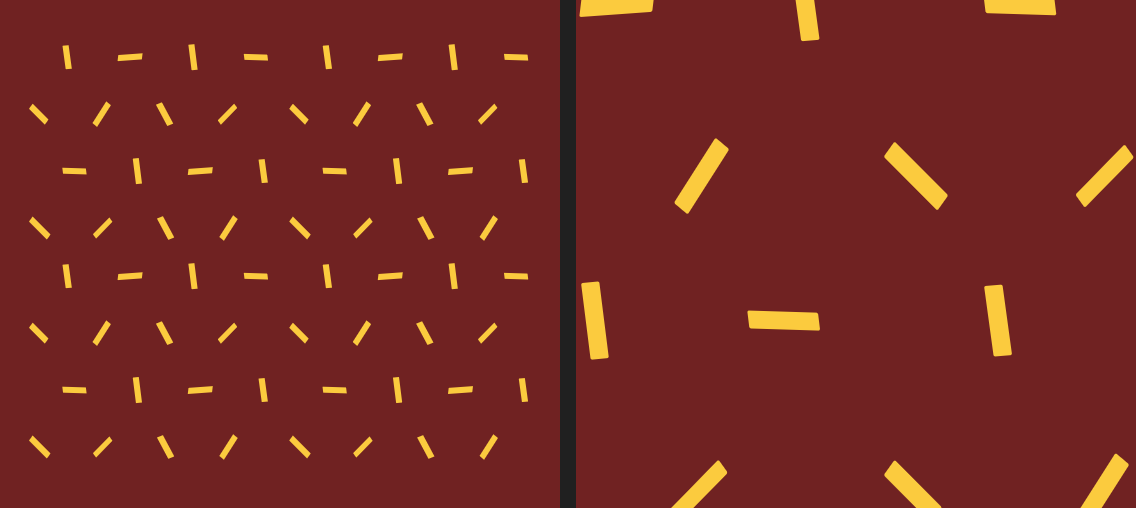
Left: the whole. Right: its middle third, enlarged.
This pattern is drawn by a WebGL 1 fragment shader. Its source:

```glsl
precision highp float;
// Short golden dashes scattered in staggered rows on a dark red ground.
// Each tile holds four rows of four dashes; every dash is a slanted, softly
// rounded parallelogram found by cell lookup, and the tile repeats 2 by 2.

uniform vec2 u_resolution;

// Lengths are in layout units: the canvas is 696 units high, y pointing down.
const float CANVAS_HEIGHT = 696.0;
const vec2  TILE_COUNT    = vec2(2.0, 2.0);
const vec2  TILE_SIZE     = vec2(356.5, 300.0);
const vec2  DASH_PITCH    = vec2(86.2, 78.0);
const float FIRST_ROW_Y   = 78.4;
const vec4  ROW_START_X   = vec4(92.0, 53.1, 102.0, 54.5);
const float CORNER_RADIUS = 0.9;
const float LONG_STRETCH  = 1.13;

const vec3 GROUND_COLOR = vec3(0.44, 0.133, 0.133);
const vec3 DASH_COLOR   = vec3(0.985, 0.795, 0.245);

float cross2(vec2 a, vec2 b) {
  return a.x * b.y - a.y * b.x;
}

// Rounded parallelogram centred on the origin, spanned by two full sides.
float parallelogramDistance(vec2 p, vec2 side, vec2 end) {
  float halfArea = 0.5 * abs(cross2(side, end));
  vec2 d = vec2((abs(cross2(p, end)) - halfArea) / length(end),
                (abs(cross2(p, side)) - halfArea) / length(side));
  d += CORNER_RADIUS;
  return length(max(d, 0.0)) + min(max(d.x, d.y), 0.0) - CORNER_RADIUS;
}

// Upright and level dashes: long side in xy, cut end in zw.
vec4 straightDash(float kind) {
  if (kind < 0.5) return vec4(4.4, 32.2, 8.4, -0.7);
  if (kind < 1.5) return vec4(33.3, -2.4, -1.0, 8.4);
  if (kind < 2.5) return vec4(4.4, 35.0, 8.3, -0.8);
  return vec4(32.3, 1.0, 1.0, 8.2);
}

// Leaning dashes, alternating down-right and up-right.
vec4 leaningDash(float kind) {
  if (kind < 0.5) return vec4(21.7, 21.8, 5.0, -7.0);
  if (kind < 1.5) return vec4(19.0, -29.8, 6.3, 5.3);
  if (kind < 2.5) return vec4(15.6, 29.2, 8.2, -3.3);
  return vec4(22.5, -23.0, 4.3, 6.0);
}

// Even rows are straight, odd rows lean; the lower pair runs in reverse order.
vec4 dashAt(float row, float column) {
  if (row < 0.5) return straightDash(column);
  if (row < 1.5) return leaningDash(column);
  if (row < 2.5) return straightDash(3.0 - column);
  vec4 dash = leaningDash(mod(4.0 - column, 4.0));
  if (column < 0.5) dash.xy *= LONG_STRETCH;
  return dash;
}

float rowStart(float row) {
  if (row < 0.5) return ROW_START_X.x;
  if (row < 1.5) return ROW_START_X.y;
  if (row < 2.5) return ROW_START_X.z;
  return ROW_START_X.w;
}

float dashDistance(vec2 p) {
  // Locate the tile and row, then the dash within that row.
  vec2 tile, cell;
  float y = p.y - FIRST_ROW_Y + 0.5 * DASH_PITCH.y;
  tile.y = floor(y / TILE_SIZE.y);
  y -= tile.y * TILE_SIZE.y;
  cell.y = min(floor(y / DASH_PITCH.y), 3.0);

  float x = p.x - rowStart(cell.y) + 0.5 * DASH_PITCH.x;
  tile.x = floor(x / TILE_SIZE.x);
  x -= tile.x * TILE_SIZE.x;
  cell.x = min(floor(x / DASH_PITCH.x), 3.0);

  // Keep the margins outside the repeats empty.
  if (any(lessThan(tile, vec2(0.0))) ||
      any(greaterThan(tile, TILE_COUNT - 0.5))) return CANVAS_HEIGHT;

  vec2 local = vec2(x, y) - (cell + 0.5) * DASH_PITCH;
  vec4 dash = dashAt(cell.y, cell.x);
  return parallelogramDistance(local, dash.xy, dash.zw);
}

void main() {
  float pixel = CANVAS_HEIGHT / u_resolution.y;
  vec2 p = gl_FragCoord.xy * pixel;
  p.y = CANVAS_HEIGHT - p.y;

  float coverage = clamp(0.5 - dashDistance(p) / pixel, 0.0, 1.0);
  gl_FragColor = vec4(mix(GROUND_COLOR, DASH_COLOR, coverage), 1.0);
}
```
